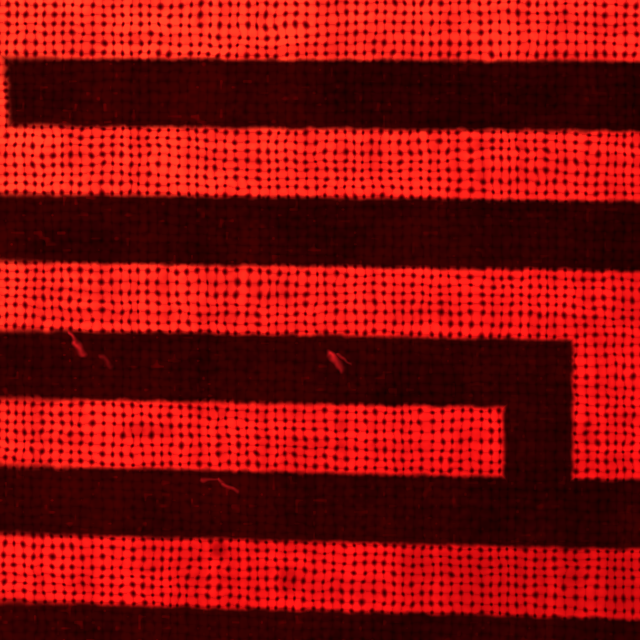
This texture is drawn by a WebGL 1 fragment shader. Its source:

```glsl
precision highp float;
// Red-lit plain-weave cloth with dark printed bars joined into a maze-like path.
// Bars are signed distances in slightly fanned rows; threads are a warped grid
// with pinholes at the crossings, and a few loose fibres lie on top.
uniform vec2 u_resolution;

float hash(vec2 p) {
  return fract(sin(dot(p, vec2(127.1, 311.7))) * 43758.5453);
}

float noise(vec2 p) {
  vec2 i = floor(p), f = fract(p);
  f = f * f * (3.0 - 2.0 * f);
  return mix(mix(hash(i), hash(i + vec2(1.0, 0.0)), f.x),
             mix(hash(i + vec2(0.0, 1.0)), hash(i + vec2(1.0, 1.0)), f.x), f.y);
}

// Signed distance to the printed path, negative inside; y runs downward
float printDistance(vec2 p) {
  float bars = abs(mod(p.y - 0.0381, 0.2122) - 0.1061) - 0.053;
  if (p.y < 0.25) bars = max(bars, 0.007 + 0.06 * (p.y - 0.09) - p.x);
  if (p.y > 0.42 && p.y < 0.675) bars = max(bars, p.x - 0.895);
  vec2 box = abs(p - vec2(0.841, 0.638)) - vec2(0.054, 0.122);
  return min(bars, max(box.x, box.y));
}

// Soft strand from a to b, thinning toward b
float fibre(vec2 p, vec2 a, vec2 b, float width) {
  vec2 ab = b - a;
  float along = clamp(dot(p - a, ab) / dot(ab, ab), 0.0, 1.0);
  return (1.0 - 0.4 * along) * (1.0 - smoothstep(0.0, width, length(p - a - ab * along)));
}

// Cloth tone: x = brightness, y = hole coverage
vec2 weave(vec2 p) {
  vec2 q = p * vec2(66.0, 67.5);
  q += 0.7 * vec2(noise(p * vec2(17.0, 5.0)), noise(p * vec2(5.0, 17.0) + 40.0));
  q += 0.34 * vec2(noise(q * 0.8 + 9.0), noise(q * 0.8 + 71.0));
  vec2 cell = floor(q), f = fract(q) - 0.5;
  vec2 gap = 0.5 - abs(f);

  // Alternate which thread passes over, each one rounded across its width
  float over = mod(cell.x + cell.y, 2.0);
  float across = mix(f.x, f.y, over);
  float along = mix(f.y, f.x, over);
  float tone = 1.05 - 0.50 * across * across - 0.16 * along * along;
  tone -= 0.04 * (1.0 - smoothstep(0.0, 0.25, min(gap.x, gap.y)));

  // Uneven yarn: streaks along each thread and fine fuzz
  float streak = noise(vec2(q.x * 0.9, p.y * 9.0)) + noise(vec2(p.x * 9.0, q.y * 0.9) + 33.0);
  tone += 0.15 * (streak - 1.0) + 0.07 * (noise(q * 2.5) - 0.5);

  // Pinholes share one random size around each crossing
  float size = 0.22 + 0.17 * hash(floor(q + 0.5) + 5.0);
  float blur = 32.0 / u_resolution.y;
  float hole = 1.0 - smoothstep(0.0, size + blur, length(gap * vec2(1.0, 0.85)));
  return vec2(tone, hole);
}

void main() {
  vec2 p = gl_FragCoord.xy / u_resolution;
  p.y = 1.0 - p.y;
  // Rows tilt more toward the bottom
  vec2 cloth = vec2(p.x, (p.y - 0.0026 * p.x) / (1.0 + 0.0273 * p.x));
  vec2 thread = weave(cloth);

  // Lit cloth: warm at the upper left, deeper at the lower right
  float fall = smoothstep(0.0, 1.6, p.x * 0.7 + p.y * 1.1);
  float tone = thread.x * (1.05 - 0.09 * fall);
  tone *= 1.0 - 0.17 * smoothstep(0.4, 1.0, p.x) * smoothstep(0.75, 0.9, p.y);
  tone *= 1.0 - 0.72 * thread.y;
  // Faint stains on the lowest lit row
  tone *= 1.0 - 0.28 * (1.0 - smoothstep(0.004, 0.02, length(p - vec2(0.341, 0.858))));
  tone *= 1.0 - 0.18 * (1.0 - smoothstep(0.005, 0.03, length(p - vec2(0.452, 0.907))));
  float t = clamp(tone, 0.0, 1.12);
  vec3 tint = mix(vec3(1.04, 0.20, 0.13), vec3(0.99, 0.08, 0.08), fall);
  vec3 lit = tint * vec3(t, t * t * t, t * t);

  // Inked cloth with weak thread relief and sparse red flecks
  float ink = 0.195 - 0.035 * smoothstep(0.2, 1.0, p.x);
  ink += 0.16 * (thread.x - 0.95) - 0.04 * thread.y;
  ink += 0.06 * (noise(p * 13.0) - 0.5) + 0.06 * (noise(p * 120.0) - 0.5);
  ink += 0.14 * smoothstep(0.80, 1.0, noise(p * 110.0 + 17.0)) * (1.0 - 0.6 * p.x);
  vec3 dark = max(ink, 0.08) * vec3(1.0, 0.03, 0.035);

  // Ragged, slightly blurred print border
  float d = printDistance(cloth);
  d += 0.004 * (noise(cloth * 68.0 + 3.0) - 0.5) + 0.002 * (noise(cloth * 190.0) - 0.5);
  float soft = 0.0045 + 0.004 * (1.0 - smoothstep(0.0, 0.15, p.x)) + 0.5 / u_resolution.y;
  vec3 color = mix(dark, lit, smoothstep(-soft, soft, d));

  // Loose fibres
  vec2 w = p + 0.005 * (vec2(noise(p * 110.0), noise(p * 110.0 + 50.0)) - 0.5);
  float strand = fibre(w, vec2(0.110, 0.519), vec2(0.120, 0.535), 0.006);
  strand = max(strand, fibre(w, vec2(0.117, 0.534), vec2(0.129, 0.553), 0.008));
  strand = max(strand, 0.4 * fibre(w, vec2(0.159, 0.557), vec2(0.174, 0.574), 0.006));
  strand = max(strand, fibre(w, vec2(0.515, 0.553), vec2(0.533, 0.577), 0.008));
  strand = max(strand, 0.55 * fibre(w, vec2(0.526, 0.555), vec2(0.547, 0.569), 0.005));
  strand = max(strand, 0.5 * fibre(w, vec2(0.316, 0.750), vec2(0.341, 0.748), 0.005));
  strand = max(strand, 0.65 * fibre(w, vec2(0.341, 0.748), vec2(0.349, 0.757), 0.005));
  strand = max(strand, 0.7 * fibre(w, vec2(0.349, 0.757), vec2(0.370, 0.767), 0.005));
  color = mix(color, vec3(0.88, 0.10, 0.12), strand * (0.75 + 0.25 * noise(p * 200.0)));

  gl_FragColor = vec4(clamp(color, 0.0, 1.0), 1.0);
}
```
